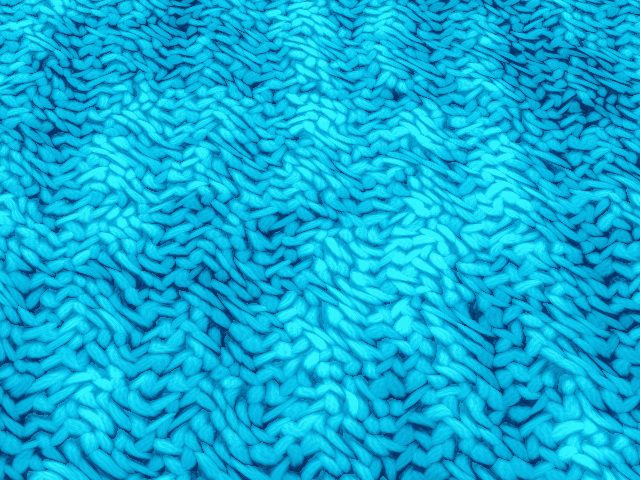
Reproduce this texture procedurally as a Shadertoy shader.

```glsl
// A thick turquoise basket-weave knit lying in perspective, nearer at the bottom.
// Every stitch is two plump tilted strands; the highest strand at a point wins,
// and its height, twist and hand-dyed tone select a colour from a blue ramp.

float hash(vec2 p) {
    return fract(sin(dot(p, vec2(41.3, 289.1))) * 4375.85);
}

// Layered, bent sines for soft uneven dye, roughly -1 to 1
float dyeTone(vec2 p) {
    float sum = 0.0, weight = 0.5;
    for (int i = 0; i < 4; i++) {
        sum += weight * sin(p.x + 1.7 * sin(p.y * 0.7)) * cos(p.y * 0.8 + sin(p.x));
        p = mat2(1.5, 1.0, -1.0, 1.5) * p + 2.3;
        weight *= 0.6;
    }
    return sum;
}

// Column position inside a panel, shifted on every second band; knit below 2, purl above
float panelColumn(vec2 cell) {
    float band = floor(cell.y / 5.0);
    return mod(cell.x + mod(band, 2.0), 4.0);
}

vec3 yarnRamp(float v) {
    vec3 c = mix(vec3(0.0, 0.2, 0.4), vec3(0.01, 0.28, 0.49), smoothstep(-0.1, 0.04, v));
    c = mix(c, vec3(0.01, 0.45, 0.65), smoothstep(0.03, 0.17, v));
    c = mix(c, vec3(0.02, 0.59, 0.77), smoothstep(0.13, 0.32, v));
    c = mix(c, vec3(0.02, 0.71, 0.88), smoothstep(0.28, 0.52, v));
    c = mix(c, vec3(0.05, 0.82, 0.95), smoothstep(0.48, 0.72, v));
    c = mix(c, vec3(0.18, 0.95, 0.99), smoothstep(0.66, 0.88, v));
    return mix(c, vec3(0.48, 1.0, 1.0), smoothstep(0.95, 1.25, v));
}

void mainImage(out vec4 fragColor, in vec2 fragCoord) {
    vec2 uv = fragCoord / iResolution.y;

    // Perspective plane, with rows sinking slightly to the right
    vec2 plane = vec2(uv.x - 0.55, uv.y) / (1.0 - 0.36 * uv.y);
    plane.y += 0.1 * plane.x;
    vec2 grid = plane / vec2(0.068, 0.046);

    // Sagging fabric and rows arching over the raised panels
    grid += vec2(0.35, 0.3) * sin(grid.yx * vec2(0.63, 1.57) + vec2(0.4, 1.9));
    grid += 0.16 * sin(grid.yx * vec2(2.3, 1.9) + 2.0 * sin(grid * 0.7));

    // Find the highest strand among neighbouring stitches
    float height = -1.0, upward = 0.0, twist = 0.0, strandTone = 0.0;
    for (int j = -2; j <= 2; j++)
    for (int i = -1; i <= 1; i++)
    for (int k = 0; k < 2; k++) {
        vec2 cell = floor(grid) + vec2(i, j);
        float side = float(k) * 2.0 - 1.0;
        float id = hash(cell + 0.37 * side);
        float id2 = hash(cell.yx + 7.1 + side);
        bool knit = panelColumn(cell) < 2.0;

        // Knit strands form a V; purl strands are short staggered lumps
        vec2 center = cell + 0.5 + vec2(0.25 * side, (knit ? 0.08 : 0.24) * side);
        center.y += 0.7 * (hash(vec2(cell.x, 3.0)) - 0.5);
        center += 0.26 * (vec2(id, id2) - 0.5);
        float angle = knit ? 1.57 - side * (0.58 + 0.4 * (id - 0.5))
                           : -1.15 + 0.9 * (id2 - 0.5);
        vec2 along = vec2(cos(angle), sin(angle));
        vec2 offset = grid - center;
        float a = dot(offset, along) / (knit ? 0.74 : 0.64);
        float b = dot(offset, vec2(-along.y, along.x)) / (0.28 + 0.08 * id2);
        b += 0.16 * sin(a * 3.0 + id * 6.3);

        float h = 1.0 - a * a - b * b * (1.0 + 0.4 * a * a) + 0.28 * (id2 - 0.5);
        if (h > height) {
            height = h;
            upward = dot(offset, vec2(-0.3, 0.7));
            twist = sin(b * 11.0 + a * 6.0 + id * 6.3 + sin(a * 9.0 + id2 * 5.0))
                  + 0.6 * sin(b * 23.0 - a * 4.0 + id2 * 9.0);
            strandTone = id - 0.5;
        }
    }

    // Shadowed lower panel edges and lit ribs between panels
    float bandY = fract(grid.y / 5.0);
    float edge = smoothstep(0.0, 0.22, bandY) * smoothstep(1.0, 0.9, bandY);
    float rib = cos((panelColumn(grid) - 2.4) * 1.5708);

    // Broad dye patches, drawn out along the columns, and a brighter middle
    float tone = dyeTone(grid * vec2(0.42, 0.2) + 1.3);
    vec2 fromMiddle = uv - vec2(0.66, 0.58);
    float glow = exp(-4.0 * dot(fromMiddle, fromMiddle));

    float value = 0.12 + 0.5 * smoothstep(0.0, 0.88, height);
    value += 0.2 * upward + 0.2 * strandTone + 0.035 * twist;
    value += 0.25 * tone + 0.1 * (edge - 0.8) + 0.08 * rib * edge;
    value += 0.14 * (glow - 0.2);

    // Loose fuzz catching the light
    float fuzz = sin(grid.x * 17.0 + 3.0 * sin(grid.y * 5.0)) * sin(grid.y * 19.0 + 3.0 * sin(grid.x * 4.0));
    value += 0.03 * fuzz;

    fragColor = vec4(yarnRamp(value), 1.0);
}
```
